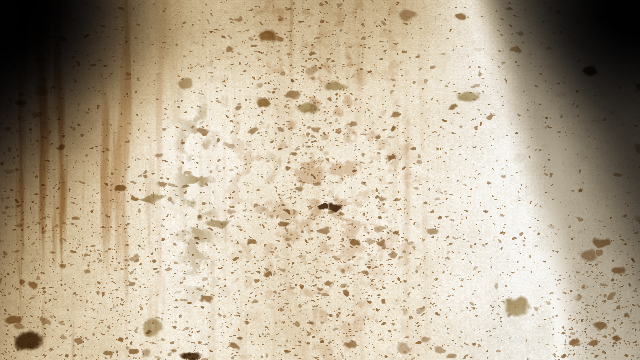
Write a Shadertoy shader that draws this texture.

```glsl
// Weathered plaster wall with rust stains and flecks, lit by a soft cone of light

float hash(vec2 p) {
    return fract(sin(dot(p, vec2(127.1, 311.7))) * 43758.545);
}

float noise(vec2 p) {
    vec2 i = floor(p), f = fract(p);
    f = f * f * (3.0 - 2.0 * f);
    return mix(mix(hash(i), hash(i + vec2(1, 0)), f.x),
               mix(hash(i + vec2(0, 1)), hash(i + vec2(1, 1)), f.x), f.y);
}

float fbm(vec2 p) {
    float sum = 0.0, amp = 0.5;
    for (int i = 0; i < 5; i++) {
        sum += amp * noise(p);
        p = mat2(1.6, 1.2, -1.2, 1.6) * p + 3.7;
        amp *= 0.5;
    }
    return sum;
}

// Soft bell around a centre line
float bell(float x, float centre, float width) {
    float d = (x - centre) / width;
    return exp(-d * d);
}

// Ragged elliptical chip; p is already warped
float chip(vec2 p, vec2 centre, vec2 radius) {
    return 1.0 - smoothstep(0.65, 1.15, length((p - centre) / radius));
}

// Scattered flecks, one candidate in each grid cell
float flecks(vec2 p, float cells, float density) {
    vec2 g = p * cells, id = floor(g);
    float sum = 0.0;
    for (int j = -1; j <= 1; j++)
    for (int i = -1; i <= 1; i++) {
        vec2 cell = id + vec2(i, j);
        vec2 centre = cell + 0.2 + 0.6 * vec2(hash(cell + 3.1), hash(cell + 7.7));
        float pick = hash(cell + cells);
        float size = 0.1 + 0.2 * hash(cell + 15.3);
        float present = 1.0 - smoothstep(density - 0.04, density, pick);
        float shape = chip(g, centre, size * vec2(1.3, 0.85));
        sum = max(sum, shape * present * (0.45 + 0.55 * hash(cell + 21.9)));
    }
    return sum;
}

// Brightness of the light cone with its two-step right penumbra
float lightCone(vec2 p) {
    float left = smoothstep(-0.5, 0.08, p.x - 0.06 - 0.38 * p.y);
    float inner = smoothstep(-0.05, 0.07, p.x - 1.62 + 0.28 * p.y);
    float outer = smoothstep(-0.12, 0.14, p.x - 1.93 + 0.51 * p.y);
    float light = left * (1.0 - mix(0.12, 0.5, p.y) * inner) * (1.0 - 0.6 * outer);
    light *= smoothstep(0.05, 0.65, length(p - vec2(0, 1)));
    light *= smoothstep(0.06, 0.42, length(p - vec2(1.78, 1)));
    return light * (1.0 - 0.25 * smoothstep(1.5, 1.9, p.x));
}

void mainImage(out vec4 fragColor, in vec2 fragCoord) {
    vec2 p = fragCoord / iResolution.y;
    float cloud = fbm(p * 4.0), mottle = fbm(p * 32.0 + 5.0);
    vec2 warped = p + 0.024 * (vec2(fbm(p * 42.0), fbm(p * 42.0 + 19.0)) - 0.48);
    float leftSide = 1.0 - smoothstep(0.15, 0.55, p.x);
    float rightSide = smoothstep(1.1, 1.45, p.x);

    // Plaster tone: tan top and left, pale strip at right
    float tone = 0.93 + 0.16 * (cloud - 0.5) + 0.07 * (mottle - 0.5);
    tone -= 0.2 * smoothstep(0.68, 1.0, p.y + 0.3 * (cloud - 0.5)) * (1.0 - smoothstep(1.1, 1.38, p.x));
    tone -= 0.13 * leftSide + 0.05 * bell(p.x, 0.9, 0.2);
    tone += 0.08 * bell(p.x + 0.02 * cloud, 1.56, 0.02) * (1.0 - smoothstep(0.5, 0.75, p.y));
    tone += 0.07 * (hash(floor(p * 288.0)) - 0.5);
    tone = clamp(tone, 0.02, 0.97) * lightCone(p);

    // Sepia ramp, more neutral to the right
    vec3 sepia = vec3(0.95 - 0.37 * tone, 1.0, 1.0 + 0.95 * tone);
    vec3 col = pow(vec3(max(tone, 0.002)), mix(vec3(1), sepia, 1.0 - 0.5 * rightSide));

    // Vertical rust runs
    float runs = smoothstep(0.5, 0.75, fbm(vec2(p.x * 34.0, p.y * 2.2)));
    float rust = runs * (0.75 * leftSide + 0.12 * (1.0 - rightSide));
    float wander = 0.006 * (noise(p * 20.0) - 0.5);
    rust += 0.3 * bell(p.x + wander, 1.13, 0.009) * bell(p.y, 0.45, 0.25) * (0.4 + mottle);
    rust += 0.3 * bell(p.x + wander, 0.81, 0.005) * smoothstep(0.7, 0.95, p.y);

    // Mottled patches in the middle and the crusted column
    float middle = bell(p.x, 0.88, 0.28) * (0.6 + 0.4 * bell(p.y, 0.6, 0.35));
    rust += 0.5 * middle * smoothstep(0.5, 0.72, mottle + 0.3 * (cloud - 0.5));
    float column = bell(p.x, 0.545, 0.045) * bell(p.y, 0.48, 0.26);
    float crust = 0.75 * column * smoothstep(0.42, 0.58, mottle);

    // Flecks from coarse to fine
    float corner = smoothstep(1.45, 1.65, p.x) * (1.0 - smoothstep(0.15, 0.45, p.y));
    float density = 0.08 + 0.2 * middle + 0.1 * leftSide + 0.25 * corner
                  + 0.1 * (1.0 - rightSide) * (1.0 - smoothstep(0.2, 0.6, p.y));
    float fleck = 0.0;
    for (float n = 13.0; n < 120.0; n *= 2.0)
        fleck = max(fleck, flecks(warped, n, density * (0.55 + n / 130.0)));

    // Larger pale scabs
    float scab = chip(warped, vec2(1.435, 0.148), vec2(0.035, 0.029));
    scab = max(scab, chip(warped, vec2(0.425, 0.09), vec2(0.027, 0.024)));
    scab = max(scab, chip(warped, vec2(0.515, 0.768), vec2(0.02, 0.017)));
    scab = max(scab, chip(warped, vec2(1.3, 0.728), vec2(0.035, 0.018)));
    scab = max(scab, chip(warped, vec2(0.855, 0.7), vec2(0.036, 0.015)));
    scab = max(scab, chip(warped, vec2(0.93, 0.76), vec2(0.035, 0.013)));
    scab = max(scab, chip(warped, vec2(0.605, 0.38), vec2(0.035, 0.013)));
    scab = max(scab, chip(warped, vec2(0.42, 0.448), vec2(0.038, 0.01)));

    // Deep chips
    float deep = chip(warped, vec2(0.927, 0.425), vec2(0.02, 0.014));
    deep = max(deep, chip(warped, vec2(0.893, 0.424), vec2(0.018, 0.007)));
    deep = max(deep, chip(warped, vec2(1.64, 0.803), vec2(0.019, 0.011)));
    deep = max(deep, chip(warped, vec2(0.08, 0.05), vec2(0.04, 0.028)));
    deep = max(deep, chip(warped, vec2(0.53, 0.008), vec2(0.03, 0.012)));

    col *= mix(vec3(1), vec3(0.74, 0.57, 0.36), min(rust, 1.0));
    col *= mix(vec3(1), vec3(0.68, 0.6, 0.42), max(crust, scab * (0.55 + 0.6 * mottle)));
    col *= mix(vec3(1), vec3(0.62, 0.48, 0.3), fleck);
    col *= mix(vec3(1), vec3(0.34, 0.24, 0.13), deep);
    fragColor = vec4(clamp(col, 0.0, 1.0), 1.0);
}
```
